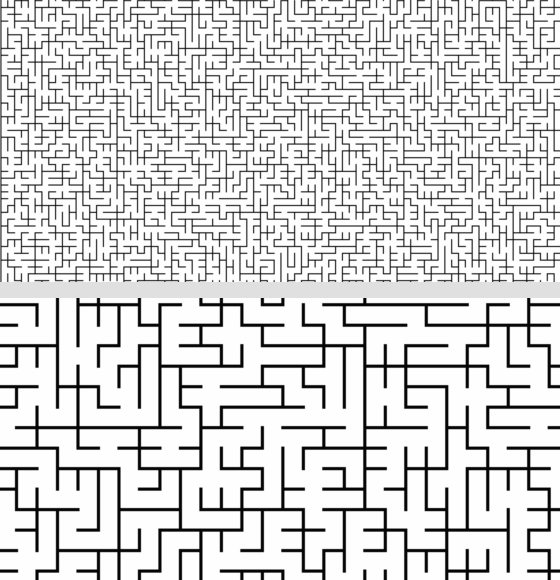
Top, the full canvas; bottom, a detail of the centre.
A Shadertoy shader for this pattern:

```glsl
// Dense orthogonal maze of thin dark walls on white, grown as a random spanning tree.
#define COLUMNS 82.0
#define WALL_WIDTH 0.152
#define MARGIN vec2(0.14, 0.2)
#define STRAIGHTNESS 0.3
#define RUN_LENGTH 3
#define WINDOW 8
#define PAPER vec3(0.995)
#define INK vec3(0.02)

float hash(ivec3 key) {
    uvec3 k = uvec3(key + 512) * uvec3(1597u, 7919u, 48611u);
    uint h = (k.x ^ (k.y << 9) ^ (k.z << 17)) + k.y + k.z;
    h = (h ^ (h >> 16)) * 73244475u;
    h = (h ^ (h >> 15)) * 668265u;
    h = (h ^ (h >> 13)) * 73244475u;
    h ^= h >> 16;
    return float(h >> 8) / 16777216.0;
}

// Random cost of the edge leaving a node rightward (axis 0) or upward (axis 1).
float edgeWeight(ivec2 node, int axis) {
    if (node.x < 0) return 9.0;                // nothing left of the border
    if (axis == 1 && node.x == 0) return 0.0;  // solid left border
    int along = axis == 0 ? node.x : node.y;
    int line = axis == 0 ? node.y : node.x;
    int shift = 64 + int(hash(ivec3(line, axis, 91)) * 8.0);
    float run = hash(ivec3((along + shift) / RUN_LENGTH, line, axis + 5));
    return mix(hash(ivec3(node, axis)), run, STRAIGHTNESS);
}

// An edge is a wall unless cheaper edges nearby already join its two ends.
bool hasWall(ivec2 node, int axis) {
    float limit = edgeWeight(node, axis);
    if (limit > 1.0) return false;
    const int mid = WINDOW / 2 - 1;
    ivec2 corner = node - mid;
    uint across[WINDOW], upward[WINDOW], reached[WINDOW];
    for (int y = 0; y < WINDOW; y++) {
        across[y] = upward[y] = reached[y] = 0u;
        for (int x = 0; x < WINDOW; x++) {
            ivec2 other = corner + ivec2(x, y);
            if (edgeWeight(other, 0) < limit) across[y] |= 1u << x;
            if (edgeWeight(other, 1) < limit) upward[y] |= 1u << x;
        }
    }
    // Flood fill, one bit per node and one word per row.
    reached[mid] = 1u << mid;
    for (int pass = 0; pass < 40; pass++) {
        bool changed = false;
        for (int y = 0; y < WINDOW; y++) {
            uint row = reached[y];
            if (y > 0) row |= reached[y - 1] & upward[y - 1];
            if (y < WINDOW - 1) row |= reached[y + 1] & upward[y];
            for (int i = 0; i < 3; i++)
                row |= ((row & across[y]) << 1) | ((row >> 1) & across[y]);
            changed = changed || row != reached[y];
            reached[y] = row;
        }
        if (!changed) break;
    }
    uint target = axis == 0 ? reached[mid] >> (mid + 1) : reached[mid + 1] >> mid;
    return (target & 1u) == 0u;
}

// Integral of a unit tent filter.
float tentStep(float t) {
    t = clamp(t, -1.0, 1.0);
    return 0.5 + t - 0.5 * t * abs(t);
}

// Filtered coverage of the interval from lo to hi.
float coverage(float pos, float lo, float hi, float pixel) {
    return tentStep((pos - lo) / pixel) - tentStep((pos - hi) / pixel);
}

void mainImage(out vec4 fragColor, in vec2 fragCoord) {
    float pixel = COLUMNS / iResolution.x;
    vec2 p = fragCoord * pixel - MARGIN;
    ivec2 node = ivec2(floor(p + 0.5));
    vec2 d = p - vec2(node);

    // Extend the arms of the nearest node along its walls.
    float halfWidth = 0.5 * WALL_WIDTH;
    float reach = halfWidth + pixel;
    vec2 lo = vec2(-halfWidth), hi = vec2(halfWidth);
    if (abs(d.y) < reach) {
        if (d.x < reach && hasWall(node - ivec2(1, 0), 0)) lo.x = -2.0;
        if (d.x > -reach && hasWall(node, 0)) hi.x = 2.0;
    }
    if (abs(d.x) < reach) {
        if (d.y < reach && hasWall(node - ivec2(0, 1), 1)) lo.y = -2.0;
        if (d.y > -reach && hasWall(node, 1)) hi.y = 2.0;
    }

    // Union of both bars: their sum less the shared square.
    float acrossX = coverage(d.x, -halfWidth, halfWidth, pixel);
    float acrossY = coverage(d.y, -halfWidth, halfWidth, pixel);
    float ink = coverage(d.x, lo.x, hi.x, pixel) * acrossY
              + coverage(d.y, lo.y, hi.y, pixel) * acrossX
              - acrossX * acrossY;
    fragColor = vec4(mix(PAPER, INK, clamp(ink, 0.0, 1.0)), 1.0);
}
```
